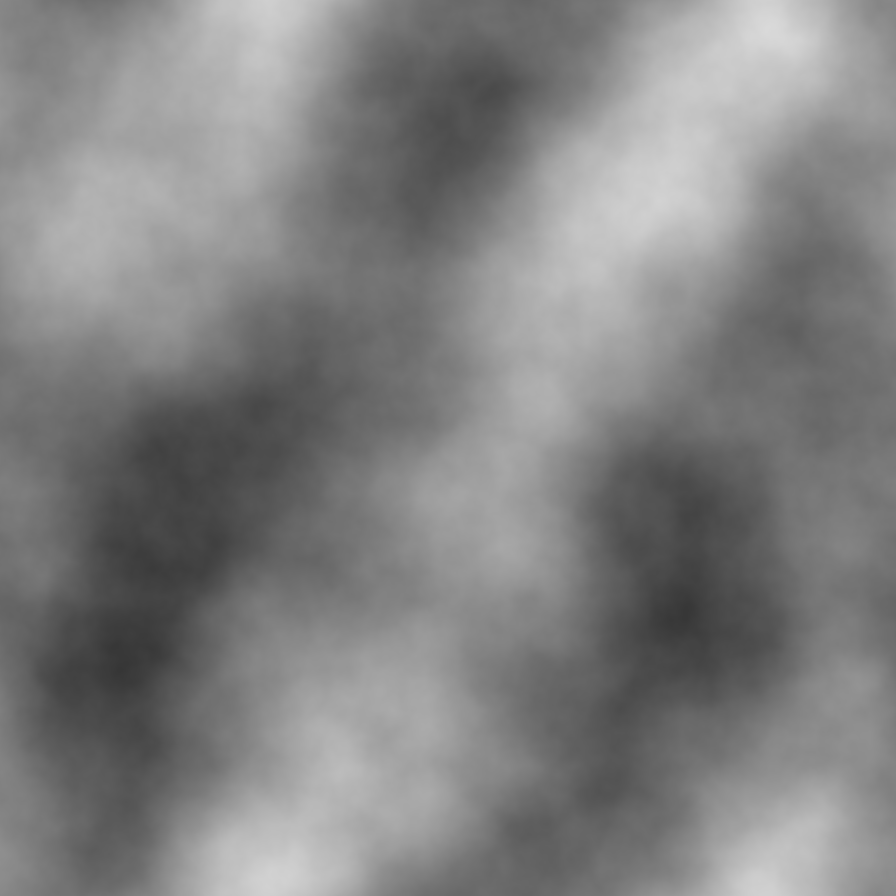
Give the GLSL for this texture, as a WebGL 1 fragment shader.

```glsl
precision highp float;
// Soft grey clouds in broad, steep diagonal bands, with finer mist inside.
// Three whole-number cosine waves lay out the light and dark masses, and
// wrapping gradient noise in several octaves breaks up their outlines.

uniform vec2 u_resolution;

const float TAU = 6.2831853;
const float MEAN_GREY = 0.507;
const float BAND_CONTRAST = 0.125;    // steep diagonal bands
const float HEIGHT_CONTRAST = 0.108;  // light top, dark lower middle
const float SLANT_CONTRAST = 0.085;   // broad 45 degree variation
const float MIST_CONTRAST = 0.22;
const float MIST_CELLS = 4.0;         // lattice cells of the coarsest octave
const float MIST_GAIN = 0.48;
const int MIST_OCTAVES = 6;
const float DARKEST = 0.17;
const float LIGHTEST = 0.90;

float hash(vec2 cell, float seed) {
  vec3 p = fract(vec3(cell.xyx + seed) * vec3(0.1031, 0.1030, 0.0973));
  p += dot(p, p.yzx + 33.33);
  return fract((p.x + p.y) * p.z);
}

// Slope contribution of one lattice corner, wrapped to the period.
float corner(vec2 cell, vec2 offset, float period, float seed) {
  float angle = TAU * hash(mod(cell, period), seed);
  return dot(vec2(cos(angle), sin(angle)), offset);
}

float gradientNoise(vec2 p, float period, float seed) {
  vec2 cell = floor(p);
  vec2 f = p - cell;
  vec2 blend = f * f * f * (f * (f * 6.0 - 15.0) + 10.0);
  vec2 right = vec2(1.0, 0.0);
  vec2 up = vec2(0.0, 1.0);
  float low = mix(corner(cell, f, period, seed),
                  corner(cell + right, f - right, period, seed), blend.x);
  float high = mix(corner(cell + up, f - up, period, seed),
                   corner(cell + 1.0, f - 1.0, period, seed), blend.x);
  return mix(low, high, blend.y);
}

// Octaves of wrapping noise, each shifted so their lattices do not line up.
float mist(vec2 uv) {
  float sum = 0.0;
  float weight = 1.0;
  float cells = MIST_CELLS;
  for (int i = 0; i < MIST_OCTAVES; i++) {
    float octave = float(i);
    vec2 shift = octave * vec2(0.37, 0.61);
    sum += weight * gradientNoise(uv * cells + shift, cells, 7.3 + 13.7 * octave);
    weight *= MIST_GAIN;
    cells *= 2.0;
  }
  return sum;
}

// Cosine with its crest where the turn equals the given phase.
float wave(float turn, float phase) {
  return cos(TAU * (turn - phase));
}

void main() {
  vec2 uv = gl_FragCoord.xy / u_resolution;

  // Large masses
  float grey = MEAN_GREY;
  grey += BAND_CONTRAST * wave(2.0 * uv.x - uv.y, 0.62);
  grey += HEIGHT_CONTRAST * wave(uv.y, 0.87);
  grey += SLANT_CONTRAST * wave(uv.x - uv.y, 0.12);

  // Finer cloud detail
  grey += MIST_CONTRAST * mist(uv);

  gl_FragColor = vec4(vec3(clamp(grey, DARKEST, LIGHTEST)), 1.0);
}
```
